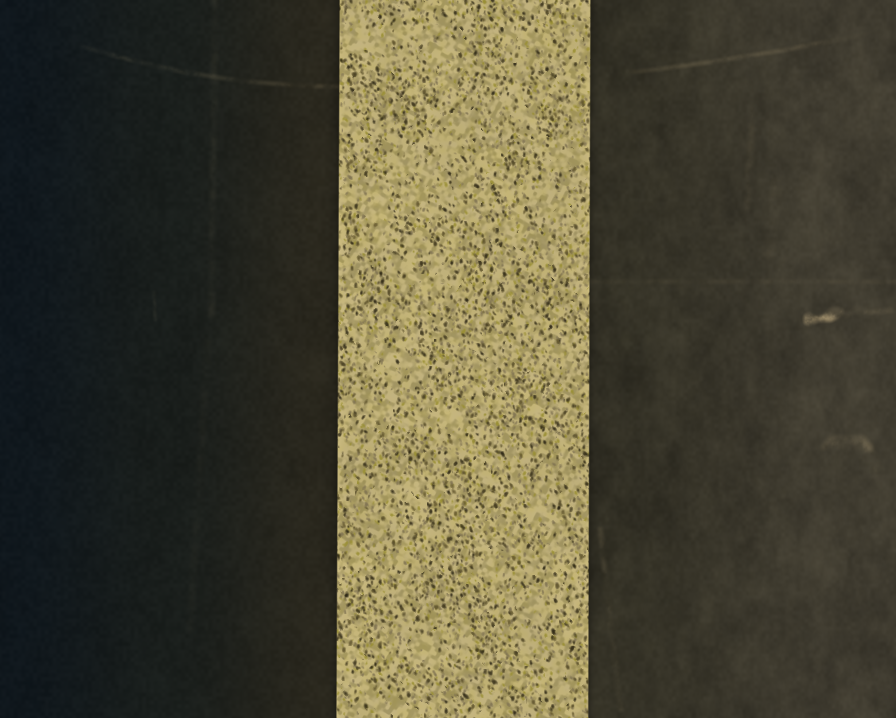
Reproduce this texture procedurally as a WebGL 2 fragment shader.

```glsl
#version 300 es
precision highp float;
// A pale speckled stone strip standing between two dark, scuffed panels.
uniform vec2 u_resolution;
out vec4 fragColor;

float hash(vec2 p) {
  vec3 q = fract(vec3(p.xyx) * vec3(0.1031, 0.103, 0.0973));
  q += dot(q, q.yzx + 33.33);
  return fract((q.x + q.y) * q.z);
}

float noise(vec2 p) {
  vec2 i = floor(p), f = fract(p);
  f = f * f * (3.0 - 2.0 * f);
  return mix(mix(hash(i), hash(i + vec2(1, 0)), f.x),
             mix(hash(i + vec2(0, 1)), hash(i + vec2(1, 1)), f.x), f.y);
}

mat2 turn(float a) { return mat2(cos(a), sin(a), -sin(a), cos(a)); }

float fbm(vec2 p) {
  float sum = 0.0, gain = 0.5;
  for (int i = 0; i < 4; i++) {
    sum += gain * noise(p);
    p = turn(0.6) * p * 2.03 + 17.1;
    gain *= 0.5;
  }
  return sum / 0.9375;
}

// Soft line from a to b
float scratch(vec2 p, vec2 a, vec2 b, float width) {
  vec2 d = b - a;
  float t = clamp(dot(p - a, d) / dot(d, d), 0.0, 1.0);
  return 1.0 - smoothstep(0.0, width, length(p - a - d * t));
}

// Soft horizontal band, limited to a range of x
float band(float dist, float x, float from, float to) {
  return (1.0 - smoothstep(0.0, 0.005, abs(dist)))
       * smoothstep(from, from + 0.05, x) * (1.0 - smoothstep(to - 0.05, to, x));
}

vec3 panels(vec2 p) {
  vec3 left = mix(vec3(0.06, 0.09, 0.112), vec3(0.1, 0.118, 0.108), smoothstep(0.0, 0.2, p.x));
  left = mix(left, vec3(0.165, 0.155, 0.115), smoothstep(0.18, 0.37, p.x));
  vec3 right = mix(vec3(0.2, 0.19, 0.145), vec3(0.25, 0.234, 0.188), smoothstep(0.66, 0.95, p.x));
  float side = step(0.5, p.x);
  vec3 col = mix(left, right, side);

  // Blotchy wear, stronger on the right
  float wear = fbm(p * vec2(24.0, 18.0) + 3.0) - 0.5;
  float streaks = fbm(p * vec2(80.0, 50.0)) - 0.5;
  col *= 1.0 + mix(0.55, 1.0, side) * (0.3 * wear + 0.26 * streaks);
  col += 0.02 * (noise(p * 230.0) - 0.5);

  // Long sweeping arcs and a level seam
  float u = p.x - 0.378, v = p.x - 0.716;
  float marks = 0.055 * band(p.y - 0.705 - 0.55 * u * u, p.x, 0.07, 0.44);
  marks += 0.055 * band(p.y - 0.722 - 0.12 * v - 0.18 * v * v, p.x, 0.68, 0.98);
  marks += 0.025 * band(p.y - 0.487, p.x, 0.62, 1.05);

  // Upright scratches
  marks += 0.028 * scratch(p, vec2(0.24, 0.82), vec2(0.236, 0.45), 0.007);
  marks += 0.015 * scratch(p, vec2(0.232, 0.42), vec2(0.212, 0.1), 0.008);
  marks += 0.05 * scratch(p, vec2(0.172, 0.475), vec2(0.173, 0.445), 0.004);
  marks += 0.025 * scratch(p, vec2(0.84, 0.68), vec2(0.834, 0.57), 0.007);
  marks += 0.025 * scratch(p, vec2(0.868, 0.6), vec2(0.858, 0.52), 0.012);
  marks += 0.045 * scratch(p, vec2(0.67, 0.21), vec2(0.692, 0.01), 0.006);

  // Ragged scuffs near the right edge
  vec2 w = p + 0.01 * (vec2(noise(p * 70.0), noise(p * 70.0 + 40.0)) - 0.5);
  marks += 0.28 * scratch(w, vec2(0.903, 0.444), vec2(0.936, 0.454), 0.008);
  marks += 0.05 * scratch(w, vec2(0.945, 0.451), vec2(0.995, 0.453), 0.006);
  marks += 0.06 * scratch(w, vec2(0.925, 0.309), vec2(0.965, 0.306), 0.011);
  marks += 0.03 * scratch(w, vec2(0.965, 0.306), vec2(0.98, 0.27), 0.014);
  float broken = 0.3 + 1.2 * smoothstep(0.25, 0.75, fbm(p * 70.0 + 9.0));
  return col + marks * broken * vec3(1.0, 0.86, 0.62);
}

vec3 stone(vec2 p, float px) {
  // Fine mottling between pale and olive tones
  float mottle = smoothstep(0.22, 0.66, 0.75 * noise(turn(0.5) * p * 230.0) + 0.25 * fbm(p * 110.0));
  vec3 col = mix(vec3(0.63, 0.58, 0.365), vec3(0.755, 0.695, 0.47), mottle);
  col *= 0.98 + 0.05 * noise(p * 30.0);
  col.b += 0.05 * (noise(p * 150.0 + 60.0) - 0.5);
  float clumps = fbm(p * 24.0 + 8.0) - 0.5;

  // Layers of ragged grains, each on its own turned grid
  for (int layer = 0; layer < 6; layer++) {
    float k = float(layer);
    float cells = 160.0 - 7.0 * k;
    vec2 g = turn(0.4 + 1.13 * k) * p * cells + k * vec2(37.3, 19.7) + 200.0;
    vec2 id = floor(g);
    float tint = hash(id + 51.0);
    vec2 d = fract(g) - 0.5 - 0.4 * (vec2(hash(id), hash(id + 23.0)) - 0.5);
    d = turn(-0.4 - 1.13 * k + 1.6 * (hash(id + 91.0) - 0.6)) * d;
    float radius = mix(0.1, 0.29, hash(id + 67.0));
    float dist = length(d * vec2(1.25, 0.8)) - radius + 0.2 * (noise(g * 3.0) - 0.5);
    float soft = 0.1 + 0.9 * px * cells;
    float grain = (1.0 - smoothstep(-soft, soft, dist)) * step(hash(id + 7.0), 0.23 + 0.6 * clumps);
    vec3 pale = mix(vec3(0.6, 0.56, 0.2), vec3(0.5, 0.45, 0.32), step(0.4, tint));
    vec3 dark = mix(vec3(0.15, 0.13, 0.07), vec3(0.42, 0.37, 0.2), tint);
    col = mix(col, layer < 3 ? pale : dark, grain * 0.85);
  }
  return col;
}

void main() {
  vec2 p = gl_FragCoord.xy / u_resolution.x;
  float px = 1.0 / u_resolution.x;
  // Strip edges lean very slightly to the right
  float inside = min(p.x - 0.3755 - 0.0045 * p.y, 0.6565 + 0.003 * p.y - p.x);
  vec3 col = panels(p) * (1.0 - 0.3 * exp(-max(-inside, 0.0) * 220.0));
  vec3 strip = stone(p, px) * (1.0 + 0.06 * exp(-max(inside, 0.0) * 300.0));
  fragColor = vec4(mix(col, strip, smoothstep(-px, px, inside)), 1.0);
}
```
